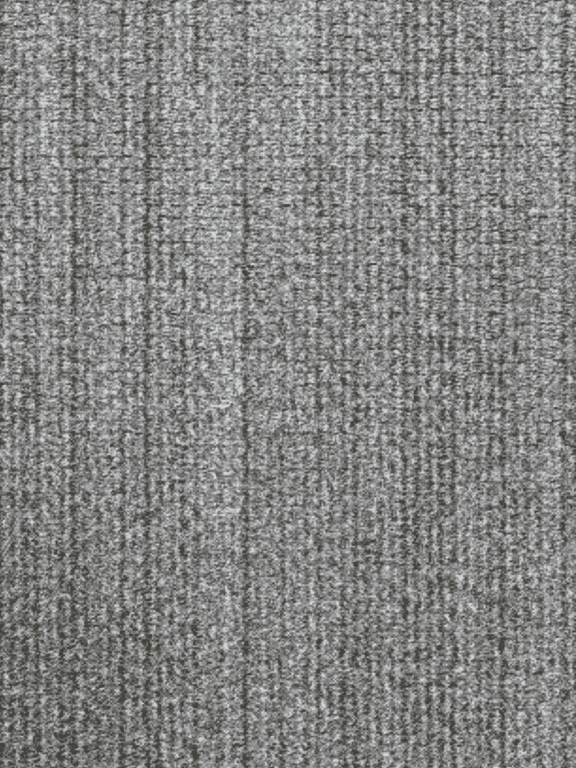
Give the GLSL for this texture, as a WebGL 1 fragment shader.

```glsl
precision highp float;

uniform vec2 u_resolution;

float hash(vec2 p) {
  return fract(sin(dot(p, vec2(127.1, 311.7))) * 43758.5453);
}

float noise(vec2 p) {
  vec2 i = floor(p);
  vec2 f = fract(p);
  f = f * f * (3.0 - 2.0 * f);
  float low = mix(hash(i), hash(i + vec2(1.0, 0.0)), f.x);
  float high = mix(hash(i + vec2(0.0, 1.0)), hash(i + vec2(1.0, 1.0)), f.x);
  return mix(low, high, f.y);
}

// Fine twisted fibres, centred on zero
float fibreGrain(vec2 p) {
  vec2 slanted = vec2(p.x + 0.5 * p.y, p.y - 0.35 * p.x);
  float strands = noise(slanted * vec2(3.2, 4.6)) - 0.5;
  float fuzz = noise(p * 6.5 + 17.0) - 0.5;
  return 0.58 * strands + 0.6 * fuzz;
}

void main() {
  vec2 uv = gl_FragCoord.xy / u_resolution;

  // 47 ribs across, 64 stitches up, nearly straight
  vec2 weave = uv * vec2(47.0, 64.0);
  vec2 yarn = weave;
  yarn.x += 0.3 * (noise(weave * vec2(1.1, 1.9)) - 0.5);
  yarn.y += 0.16 * (noise(weave * 0.7 + 40.0) - 0.5);
  float rib = floor(yarn.x);
  yarn.y += 0.22 * hash(vec2(rib, 3.0));
  vec2 local = fract(yarn) - 0.5;

  // Softly rounded ribs whose grooves vary in depth
  float edge = floor(yarn.x + 0.5);
  float groove = 0.5 - 0.5 * cos(6.2832 * local.x);
  groove = 1.0 - groove;
  groove = 1.0 - groove;
  groove *= 0.55 + 0.7 * hash(vec2(edge, 8.0));
  groove *= 0.6 + 0.8 * noise(weave * vec2(0.8, 1.4) + 9.0);

  // Sparse dashes across the ribs, fading toward the bottom
  float dash = smoothstep(0.3, 0.48, abs(local.y));
  dash *= 1.0 - smoothstep(0.22, 0.46, abs(local.x + 0.1));
  dash *= 0.2 + hash(vec2(rib, floor(yarn.y + 0.5)));
  dash *= mix(0.35, 1.0, smoothstep(0.25, 0.75, uv.y));

  // Tone of each rib, its stitches and the broad lighting
  float softRib = noise(vec2(weave.x * 1.05 + 0.5, uv.y * 2.0)) - 0.5;
  float stitchTone = hash(floor(yarn) + 51.0) - 0.5;
  float tone = 0.645 + fibreGrain(weave) - 0.32 * groove - 0.38 * dash;
  tone += 0.16 * softRib + 0.08 * stitchTone;
  tone += 0.12 * (smoothstep(0.0, 0.9, uv.y) - 0.5);
  tone -= 0.09 * (1.0 - smoothstep(0.0, 0.6, length(uv)));

  // Small dark snag in the upper middle
  vec2 snag = (uv - vec2(0.464, 0.753)) / vec2(0.012, 0.0042);
  tone -= 0.5 * (1.0 - smoothstep(0.4, 1.1, length(snag)));

  // Olive shadows, neutral greys, cool highlights
  vec3 shadow = vec3(0.26, 0.265, 0.235);
  vec3 midGrey = vec3(0.535, 0.537, 0.535);
  vec3 highlight = vec3(0.82, 0.83, 0.835);
  tone = clamp(tone, 0.0, 1.0);
  vec3 color = mix(shadow, midGrey, min(tone * 2.0, 1.0));
  color = mix(color, highlight, max(tone * 2.0 - 1.0, 0.0));
  gl_FragColor = vec4(color, 1.0);
}
```
